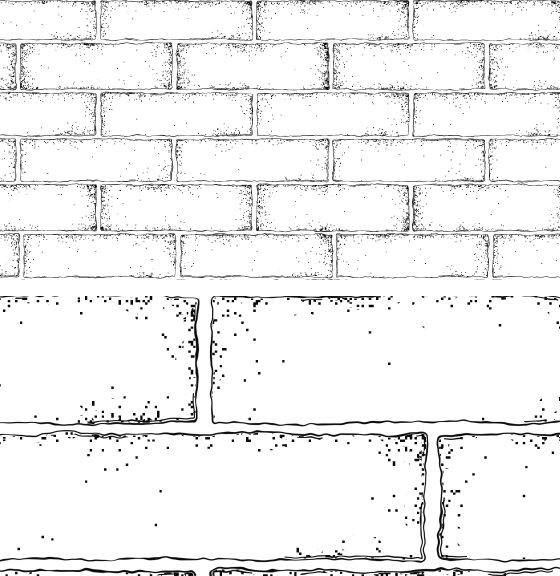
Top: the whole. Bottom: its middle third, enlarged.
Write a WebGL 1 fragment shader that draws this pattern.

```glsl
precision highp float;

uniform vec2 u_resolution;

// Layout lengths are in 1/384 of the canvas height
const float CANVAS_UNITS = 384.0;
const float BRICK_PITCH = 214.3;
const float COURSE_CYCLE = 194.0;
const float CYCLE_START = 57.0;
const vec2 HALF_JOINT = vec2(3.2, 2.5);
const vec3 PAPER = vec3(1.0);
const vec3 INK = vec3(0.04);
const int SAMPLES = 4;

float hash(vec2 p) {
  vec3 h = fract(vec3(p.xyx) * 0.1031);
  h += dot(h, h.yzx + 33.33);
  return fract((h.x + h.y) * h.z);
}

float noise(vec2 p) {
  vec2 cell = floor(p);
  vec2 f = fract(p);
  f = f * f * (3.0 - 2.0 * f);
  return mix(mix(hash(cell), hash(cell + vec2(1.0, 0.0)), f.x),
             mix(hash(cell + vec2(0.0, 1.0)), hash(cell + 1.0), f.x), f.y);
}

float bump(float x, float centre, float width) {
  float d = (x - centre) / width;
  return exp(-d * d);
}

float roundedBox(vec2 p, vec2 halfSize, float radius) {
  vec2 d = abs(p) - halfSize + radius;
  return length(max(d, 0.0)) + min(max(d.x, d.y), 0.0) - radius;
}

// Courses of three heights: returns index, top and bottom
vec3 findCourse(float y) {
  float shifted = y - CYCLE_START + COURSE_CYCLE;
  float cycle = floor(shifted / COURSE_CYCLE);
  float local = shifted - cycle * COURSE_CYCLE;
  vec3 span = vec3(0.0, 0.0, 68.0);
  if (local > 131.5) span = vec3(2.0, 131.5, COURSE_CYCLE);
  else if (local > 68.0) span = vec3(1.0, 68.0, 131.5);
  float base = CYCLE_START + (cycle - 1.0) * COURSE_CYCLE;
  return vec3(cycle * 3.0 + span.x - 2.0, max(base + span.y, -1.5), base + span.z);
}

// Hand-drawn drift of the outline
vec2 wobble(vec2 p) {
  vec2 slow = vec2(noise(p / 15.0), noise(p / 15.0 + 71.0)) - 0.5;
  vec2 fine = vec2(noise(p / 3.5 + 19.0), noise(p / 3.5 + 43.0)) - 0.5;
  return slow * 2.6 + fine * 1.1;
}

// Wear at all corners, both ends and mid-edge clumps
float heavyWear(vec2 fromStart, vec2 fromEnd, float along) {
  vec2 nearest = min(fromStart, fromEnd);
  float ends = 0.42 * exp(-nearest.x / 5.0);
  float corners = 0.6 * exp(-nearest.x / 10.0 - nearest.y / 6.0);
  float clumps = 0.6 * exp(-fromStart.y / 4.0) * bump(along, 0.42, 0.14)
               + 0.5 * exp(-fromEnd.y / 3.0) * bump(along, 0.42, 0.12);
  return ends + corners + clumps;
}

// Wear along the top, fading down the ends
float topWear(vec2 fromStart, vec2 fromEnd, float along, float seed) {
  float drop = fromStart.y / (fromStart.y + fromEnd.y);
  float patches = 0.3 + 0.7 * noise(vec2(along * 9.0, seed));
  float top = 0.42 * exp(-fromStart.y / 3.2) * patches;
  float ends = exp(-fromStart.x / 4.0) + exp(-fromEnd.x / 4.5);
  float corner = 0.65 * exp(-fromEnd.x / 11.0 - fromStart.y / 6.0);
  float clumps = 0.5 * exp(-fromEnd.y / 3.5) * bump(along, 0.83, 0.1)
               + 0.35 * exp(-fromStart.y / 4.0) * bump(along, 0.31, 0.06);
  return top + ends * 0.45 * (1.0 - 0.65 * drop) + corner + clumps;
}

float inkAt(vec2 p) {
  vec3 course = findCourse(p.y);
  float row = course.x;
  float offset = mix(135.0, 25.0, mod(row, 2.0)) + 5.0 * step(4.5, row);
  float column = floor((p.x - offset) / BRICK_PITCH);
  vec2 size = vec2(BRICK_PITCH, course.z - course.y) - 2.0 * HALF_JOINT;
  vec2 corner = vec2(offset + column * BRICK_PITCH, course.y) + HALF_JOINT;
  vec2 local = p - corner;
  vec2 brickSeed = p + vec2(column + 7.0, row + 5.0) * 37.3;

  // Uneven outline with occasional second stroke
  float d = roundedBox(local - 0.5 * size + wobble(brickSeed), 0.5 * size, 2.0);
  float halfWidth = mix(0.18, 0.55, noise(brickSeed / 6.0));
  float outline = 1.0 - smoothstep(halfWidth - 0.15, halfWidth + 0.15, abs(d));
  float retrace = step(0.72, noise(brickSeed / 17.0 + 90.0));
  outline = max(outline, retrace * (1.0 - smoothstep(0.15, 0.4, abs(d + 1.3))));

  // Stippled wear inside the face
  vec2 fromStart = max(local, 0.0);
  vec2 fromEnd = max(size - local, 0.0);
  float along = local.x / size.x;
  float wear = topWear(fromStart, fromEnd, along, row + column * 3.0 + 20.0);
  if (mod(row, 3.0) == 1.0) wear = heavyWear(fromStart, fromEnd, along);
  if (row == 3.0) wear *= 0.6;
  wear *= 0.8 + 0.4 * hash(vec2(column + 11.0, row + 3.0));
  wear *= 0.15 + 1.5 * noise(p / 4.0 + 30.0);
  float speckle = step(hash(floor(p / 1.1) + 200.0), wear + 0.0008) * step(d, -0.6);
  return max(outline, speckle);
}

void main() {
  float ink = 0.0;
  for (int j = 0; j < SAMPLES; j++) {
    for (int i = 0; i < SAMPLES; i++) {
      vec2 jitter = (vec2(float(i), float(j)) + 0.5) / float(SAMPLES) - 0.5;
      vec2 p = (gl_FragCoord.xy + jitter) * CANVAS_UNITS / u_resolution.y;
      ink += inkAt(vec2(p.x, CANVAS_UNITS - p.y));
    }
  }
  gl_FragColor = vec4(mix(PAPER, INK, ink / float(SAMPLES * SAMPLES)), 1.0);
}
```
